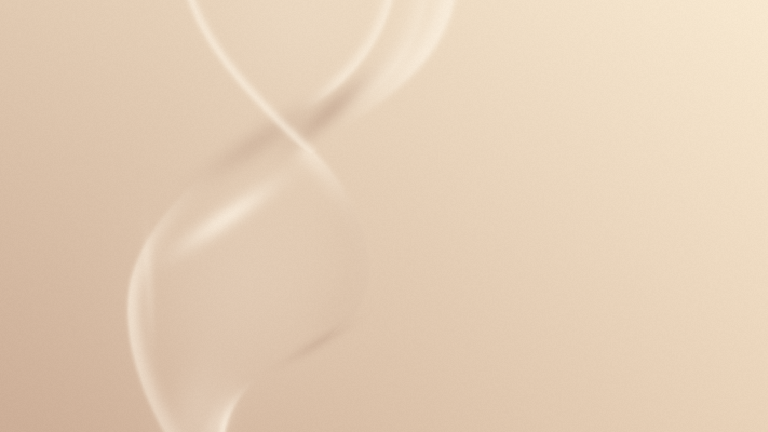
This background is drawn by a Shadertoy shader. Its source:

```glsl
#define TOP_LEFT vec3(0.880, 0.790, 0.695)
#define TOP_RIGHT vec3(0.970, 0.910, 0.815)
#define LOW_LEFT vec3(0.800, 0.680, 0.590)
#define LOW_RIGHT vec3(0.912, 0.825, 0.725)
#define LIGHT vec3(0.985, 0.945, 0.885)
#define SHADE vec3(0.700, 0.570, 0.490)
#define GRAIN 0.014
#define GRAIN_ROWS 400.0
#define STEPS 24

float hash(vec2 p) {
    vec3 q = fract(vec3(p.xyx) * 0.1031);
    q += dot(q, q.yzx + 33.33);
    return fract((q.x + q.y) * q.z);
}

vec2 cubic(vec2 a, vec2 b, vec2 c, vec2 d, float t) {
    float s = 1.0 - t;
    return s * s * s * a + 3.0 * s * t * (s * b + t * c) + t * t * t * d;
}

// Signed distance (positive on the right of a falling curve) and position along it
vec2 strand(vec2 p, vec2 a, vec2 b, vec2 c, vec2 d) {
    vec2 nearest = vec2(9.0, 0.0);
    vec2 start = a;
    for (int i = 0; i < STEPS; i++) {
        vec2 end = cubic(a, b, c, d, float(i + 1) / float(STEPS));
        vec2 along = end - start, rel = p - start;
        float h = clamp(dot(rel, along) / dot(along, along), 0.0, 1.0);
        float dist = length(rel - along * h);
        if (dist < abs(nearest.x)) {
            float side = along.x * rel.y - along.y * rel.x < 0.0 ? -1.0 : 1.0;
            nearest = vec2(side * dist, (float(i) + h) / float(STEPS));
        }
        start = end;
    }
    return nearest;
}

// Soft ridge with a separate width on each side
float ridge(float d, float leftWidth, float rightWidth) {
    float k = d / (d < 0.0 ? leftWidth : rightWidth);
    return exp(-k * k);
}

// Gaussian stretched along a direction
float streak(vec2 p, vec2 centre, vec2 dir, vec2 size) {
    vec2 q = p - centre;
    dir = normalize(dir);
    q = vec2(dot(q, dir), dot(q, vec2(-dir.y, dir.x))) / size;
    return exp(-dot(q, q));
}

void mainImage(out vec4 fragColor, in vec2 fragCoord) {
    vec2 uv = fragCoord / iResolution.xy;
    vec2 p = fragCoord / iResolution.y;
    p.x += (uv.x - 0.5) * 16.0 / 9.0 + 8.0 / 9.0 - p.x;

    // Diagonal warm backdrop
    vec3 col = mix(mix(LOW_LEFT, LOW_RIGHT, uv.x), mix(TOP_LEFT, TOP_RIGHT, uv.x), uv.y);

    // Strand falling from upper left, around the right side, to the foot
    vec2 fall = strand(p, vec2(0.436, 1.02), vec2(0.481, 0.873), vec2(0.606, 0.757), vec2(0.718, 0.648));
    vec2 belly = strand(p, vec2(0.718, 0.648), vec2(0.822, 0.549), vec2(0.903, 0.352), vec2(0.799, 0.259));
    vec2 foot = strand(p, vec2(0.799, 0.259), vec2(0.694, 0.155), vec2(0.528, 0.155), vec2(0.512, -0.03));

    // Strands of the ribbon that sweeps from upper right to the left side
    vec2 inner = strand(p, vec2(0.906, 1.02), vec2(0.884, 0.896), vec2(0.787, 0.792), vec2(0.683, 0.741));
    vec2 middle = strand(p, vec2(0.984, 1.02), vec2(0.960, 0.880), vec2(0.880, 0.800), vec2(0.780, 0.730));
    vec2 outer = strand(p, vec2(1.048, 1.02), vec2(1.014, 0.826), vec2(0.845, 0.757), vec2(0.706, 0.657));
    vec2 sweep = strand(p, vec2(0.683, 0.741), vec2(0.544, 0.653), vec2(0.296, 0.491), vec2(0.301, 0.282));
    vec2 side = strand(p, vec2(0.301, 0.282), vec2(0.303, 0.167), vec2(0.347, 0.063), vec2(0.404, -0.03));

    // Translucent body between the strands
    float veil = 0.16 * streak(p, vec2(0.55, 0.33), vec2(0.3, 1.0), vec2(0.26, 0.20));
    veil += 0.10 * streak(p, vec2(0.68, 0.95), vec2(0.0, 1.0), vec2(0.20, 0.18));
    veil += 0.22 * streak(p, vec2(0.45, 0.03), vec2(0.3, 1.0), vec2(0.12, 0.06));
    col = mix(col, LIGHT, veil);

    // Folds in shadow
    float fold = 0.30 * streak(p, vec2(0.60, 0.672), vec2(0.85, 0.55), vec2(0.14, 0.030));
    fold += 0.42 * streak(p, vec2(0.765, 0.742), vec2(0.74, 0.67), vec2(0.11, 0.024));
    fold += 0.25 * streak(p, vec2(0.735, 0.205), vec2(0.86, 0.50), vec2(0.08, 0.013));
    fold += 0.08 * ridge(belly.x, 0.07, 0.008) * smoothstep(0.1, 0.5, belly.y);
    col = mix(col, SHADE, fold);

    // Lit edges
    float fallLight = 0.62 * ridge(fall.x, 0.010, 0.013);
    float bellyLight = ridge(belly.x, 0.030, 0.010) * mix(0.50, 0.10, smoothstep(0.0, 0.4, belly.y));
    float edge = max(fallLight, bellyLight * (1.0 - 0.8 * belly.y));
    edge += 0.60 * ridge(inner.x, 0.018, 0.009) * (1.0 - smoothstep(0.6, 1.0, inner.y));
    edge += 0.30 * ridge(middle.x, 0.030, 0.014) * (1.0 - smoothstep(0.4, 1.0, middle.y));
    edge += 0.70 * ridge(outer.x, 0.040, 0.012) * (1.0 - smoothstep(0.25, 0.9, outer.y));
    float sweepLight = ridge(sweep.x, 0.008, 0.026) * smoothstep(0.35, 1.0, sweep.y);
    float sideLight = ridge(side.x, 0.008, 0.026) * (1.0 - 0.35 * side.y);
    edge += 0.60 * max(sweepLight, sideLight);
    edge += 0.22 * streak(p, vec2(0.345, 0.34), vec2(-0.05, 1.0), vec2(0.11, 0.012));
    edge += 0.60 * ridge(foot.x, 0.012, 0.007) * smoothstep(0.55, 1.0, foot.y);

    // Broad sheen across the ribbon and at its foot
    edge += 0.72 * streak(p, vec2(0.525, 0.497), vec2(0.83, 0.57), vec2(0.125, 0.025));
    edge += 0.35 * streak(p, vec2(0.500, 0.015), vec2(0.40, 0.92), vec2(0.08, 0.025));
    col = mix(col, LIGHT, clamp(edge, 0.0, 0.95));

    // Fine grain
    col += GRAIN * (hash(floor(p * GRAIN_ROWS)) - 0.5);
    fragColor = vec4(clamp(col, 0.0, 1.0), 1.0);
}
```
